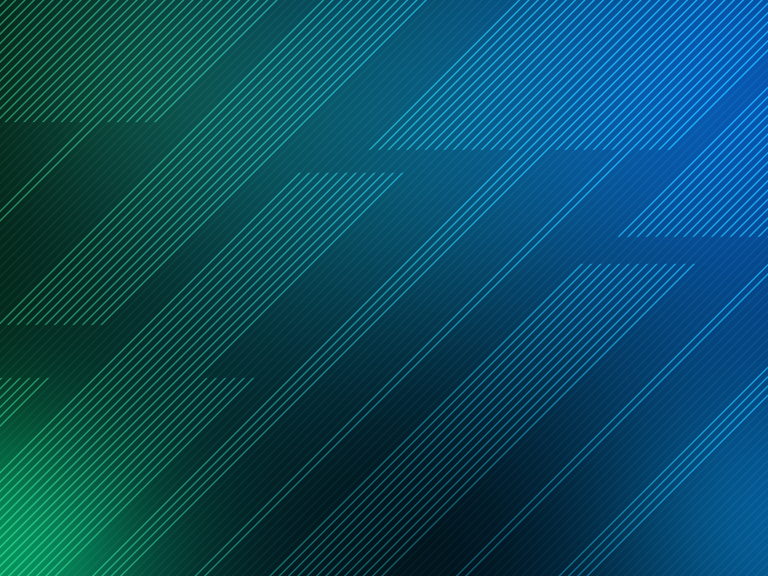
A Shadertoy shader for this background:

```glsl
// Thin diagonal lines over a dark green-to-blue field with soft corner glows.
// One repeated line pattern is lit inside bands that are cut off level, and
// along a few full-length threads; elsewhere it stays faint.

// Lengths are in canvas heights. "Diagonal" means x + depth below the top edge.
const float LINE_PITCH  = 0.0162;
const float LINE_PHASE  = 0.0108;
const float LINE_WIDTH  = 0.0024;
const float FAINT_ALPHA = 0.15;
const float BRIGHT_ALPHA = 0.92;

const vec3 FIELD_GREEN = vec3(0.015, 0.13, 0.09);
const vec3 FIELD_BLUE  = vec3(0.01, 0.17, 0.32);
const vec3 GLOW_GREEN  = vec3(0.01, 0.44, 0.27);
const vec3 GLOW_BLUE   = vec3(0.02, 0.16, 0.36);
const vec3 GLOW_TEAL   = vec3(0.02, 0.17, 0.19);
const vec3 GLOW_AZURE  = vec3(0.01, 0.18, 0.25);
const vec3 GLOW_MOSS   = vec3(0.025, 0.10, 0.06);
const vec3 LINE_GREEN  = vec3(0.20, 0.62, 0.44);
const vec3 LINE_CYAN   = vec3(0.12, 0.66, 0.80);

// Bands: first diagonal, last diagonal, depth of the level cut.
const vec3 UPPER_BANDS[4] = vec3[4](
    vec3(0.000, 0.495, 0.212), vec3(0.560, 0.752, 0.564),
    vec3(0.900, 1.424, 0.260), vec3(1.470, 1.748, 0.411));
const vec3 LOWER_BANDS[4] = vec3[4](
    vec3(0.652, 0.744, 0.656), vec3(0.812, 1.015, 0.300),
    vec3(1.015, 1.103, 0.656), vec3(1.467, 1.672, 0.458));

// Threads: first and last diagonal of lines that run right across.
const vec2 THREADS[5] = vec2[5](
    vec2(0.364, 0.390), vec2(1.152, 1.214), vec2(1.331, 1.361),
    vec2(1.785, 1.812), vec2(1.960, 2.025));

float glow(vec2 p, vec2 center, float radius) {
    vec2 d = (p - center) / radius;
    return exp(-dot(d, d));
}

float inside(float value, vec2 range) {
    return step(range.x, value) * step(value, range.y);
}

vec3 background(vec2 p, float across) {
    vec3 color = mix(FIELD_GREEN, FIELD_BLUE, across);
    color += GLOW_TEAL * glow(p, vec2(0.65, 0.78), 0.40);
    color += GLOW_BLUE * glow(p, vec2(1.25, 0.85), 0.45);
    color += GLOW_MOSS * glow(p, vec2(0.25, 0.85), 0.25);
    color *= 1.0 - 0.5 * glow(p, vec2(0.75, 0.03), 0.35);
    color += GLOW_GREEN * glow(p, vec2(0.0, 0.02), 0.26);
    color += GLOW_AZURE * glow(p, vec2(1.33, 0.08), 0.27);
    return color;
}

// How strongly the line on this diagonal is lit at this depth.
float lighting(float diagonal, float depth, float pixel) {
    float lit = 0.0;
    for (int i = 0; i < 4; i++) {
        vec3 upper = UPPER_BANDS[i];
        vec3 lower = LOWER_BANDS[i];
        float above = clamp((upper.z - depth) / pixel + 0.5, 0.0, 1.0);
        float below = clamp((depth - lower.z) / pixel + 0.5, 0.0, 1.0);
        lit = max(lit, inside(diagonal, upper.xy) * above);
        lit = max(lit, inside(diagonal, lower.xy) * below);
    }
    for (int i = 0; i < 5; i++) {
        lit = max(lit, inside(diagonal, THREADS[i]));
    }
    return lit;
}

void mainImage(out vec4 fragColor, in vec2 fragCoord) {
    float pixel = 1.0 / iResolution.y;
    vec2 p = fragCoord * pixel;
    float across = fragCoord.x / iResolution.x;
    float depth = 1.0 - p.y;
    float diagonal = p.x + depth;

    // Nearest line, with its smoothed coverage
    float line = floor((diagonal - LINE_PHASE) / LINE_PITCH + 0.5) * LINE_PITCH + LINE_PHASE;
    float offset = abs(diagonal - line) * inversesqrt(2.0);
    float coverage = clamp((0.5 * LINE_WIDTH - offset) / pixel + 0.5, 0.0, 1.0);

    // Lines take a tint from their side and dim toward the dark lower middle
    vec3 color = background(p, across);
    vec3 tint = mix(LINE_GREEN, LINE_CYAN, smoothstep(0.0, 0.75, across));
    float shade = 0.78 - 0.28 * glow(p, vec2(0.8, 0.0), 0.4);
    vec3 lineColor = tint * shade + 0.6 * color;

    float alpha = mix(FAINT_ALPHA, BRIGHT_ALPHA, lighting(line, depth, pixel));
    fragColor = vec4(mix(color, lineColor, coverage * alpha), 1.0);
}
```
